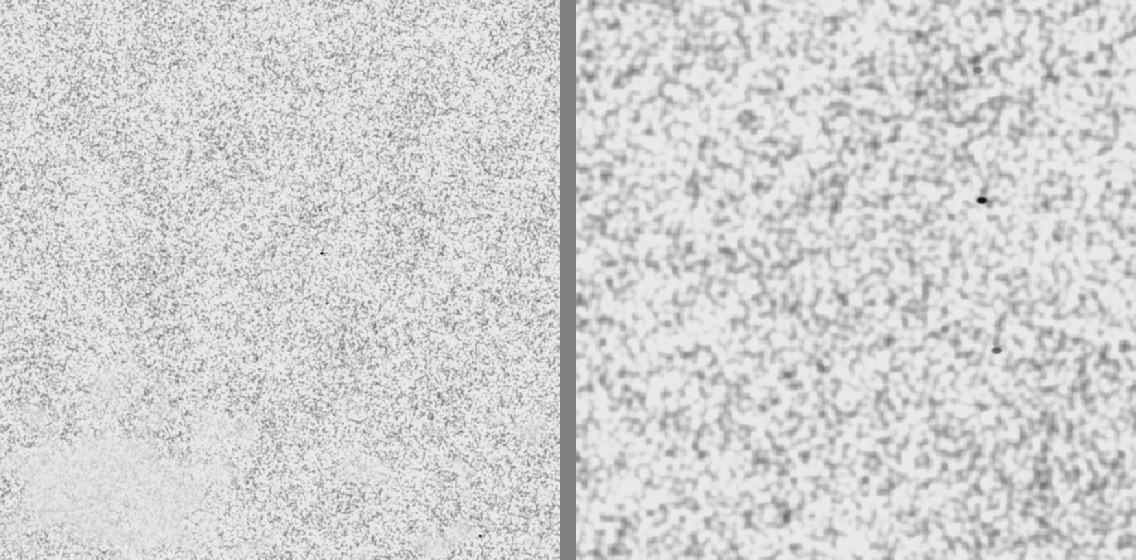
Left, the full canvas; right, a detail of the centre.
Reproduce this texture procedurally as a three.js fragment shader.

```glsl
varying vec2 vUv;

// Grain: cells across the canvas and weight of each layer
const float GRAIN_GRID = 256.0;
const float FINE_SCALE = 185.0;
const float MID_SCALE = 104.0;
const float CLUMP_SCALE = 47.0;
const float DRIFT_SCALE = 9.0;
const float FINE_WEIGHT = 1.0;
const float MID_WEIGHT = 0.75;
const float CLUMP_WEIGHT = 0.48;
const float DRIFT_WEIGHT = 0.24;
const float NOISE_DEVIATION = 0.216;

// Tone curve: pale plateau with a tail of darker grains
const float PALE_TONE = 0.914;
const float TONE_SLOPE = 0.112;
const float TONE_OFFSET = 0.6;
const float TONE_KNEE = 0.3;

// Worn areas where the grain fades
const vec2 WORN_CENTER = vec2(0.19, 0.14);
const vec2 WORN_RADIUS = vec2(0.2, 0.17);
const float WORN_CONTRAST = 0.36;
const float WORN_LIFT = 0.3;
const float WORN_TOP = 0.34;

// Stray dark specks
const int SPECK_COUNT = 4;
const float SPECK_RADIUS = 0.0034;
const float SPECK_TONE = 0.08;

const float TAU = 6.2831853;

float hash(vec2 p) {
  vec3 q = fract(p.xyx * 0.1031);
  q += dot(q, q.yzx + 33.33);
  return fract((q.x + q.y) * q.z);
}

float cornerSlope(vec2 cell, vec2 offset) {
  float angle = TAU * hash(cell);
  return dot(vec2(cos(angle), sin(angle)), offset);
}

float gradientNoise(vec2 p) {
  vec2 cell = floor(p);
  vec2 f = p - cell;
  vec2 blend = f * f * f * (f * (f * 6.0 - 15.0) + 10.0);
  vec2 right = vec2(1.0, 0.0);
  float low = mix(cornerSlope(cell, f), cornerSlope(cell + right, f - right), blend.x);
  float high = mix(cornerSlope(cell + right.yx, f - right.yx),
                   cornerSlope(cell + 1.0, f - 1.0), blend.x);
  return mix(low, high, blend.y);
}

vec2 turn(vec2 p, float angle) {
  float c = cos(angle);
  float s = sin(angle);
  return vec2(c * p.x - s * p.y, s * p.x + c * p.y);
}

// Pulls positions toward a square grid so that grains turn blocky with soft edges
vec2 blocky(vec2 p) {
  vec2 q = p * GRAIN_GRID;
  return (floor(q + 0.5) + smoothstep(0.0, 1.0, fract(q + 0.5)) - 0.5) / GRAIN_GRID;
}

// Layered grain with mean zero and deviation one
float grain(vec2 p) {
  float sum = FINE_WEIGHT * gradientNoise(turn(p, 0.3) * FINE_SCALE + 311.0)
            + MID_WEIGHT * gradientNoise(turn(p, 1.1) * MID_SCALE + 173.0)
            + CLUMP_WEIGHT * gradientNoise(turn(p, 0.7) * CLUMP_SCALE + 97.0)
            + DRIFT_WEIGHT * gradientNoise(p * DRIFT_SCALE + 41.0);
  vec4 weights = vec4(FINE_WEIGHT, MID_WEIGHT, CLUMP_WEIGHT, DRIFT_WEIGHT);
  return sum / (NOISE_DEVIATION * length(weights));
}

// One broad worn patch, plus small islands along the lower part
float wornMask(vec2 p) {
  float ragged = gradientNoise(p * 11.0 + 23.0) + 0.6 * gradientNoise(p * 29.0 + 61.0);
  float reach = length((p - WORN_CENTER) / WORN_RADIUS) + 0.9 * ragged;
  float patchMask = 1.0 - smoothstep(0.45, 1.2, reach);
  float islands = smoothstep(0.18, 0.4, gradientNoise(p * 15.0 + 83.0) + 0.4 * ragged);
  islands *= 1.0 - smoothstep(WORN_TOP - 0.12, WORN_TOP, p.y);
  return max(patchMask, 0.8 * islands);
}

float speckMask(vec2 p) {
  float mask = 0.0;
  for (int i = 0; i < SPECK_COUNT; i++) {
    float id = float(i);
    vec2 center = vec2(hash(vec2(id, 7.0)), hash(vec2(id, 19.0)));
    vec2 offset = (p - center) * vec2(0.8, 1.2);
    float strength = 1.0 - 0.2 * id;
    float spot = 1.0 - smoothstep(0.35, 1.0, length(offset) / SPECK_RADIUS);
    mask = max(mask, strength * spot);
  }
  return mask;
}

void main() {
  float worn = wornMask(vUv);
  float density = grain(blocky(vUv));
  density = mix(density, density * WORN_CONTRAST - WORN_LIFT, worn);

  // Soft knee keeps the light areas flat
  float darkness = TONE_KNEE * log(1.0 + exp((density + TONE_OFFSET) / TONE_KNEE));
  float tone = PALE_TONE - TONE_SLOPE * darkness;
  tone = mix(tone, SPECK_TONE, speckMask(vUv));
  gl_FragColor = vec4(vec3(tone), 1.0);
}
```
